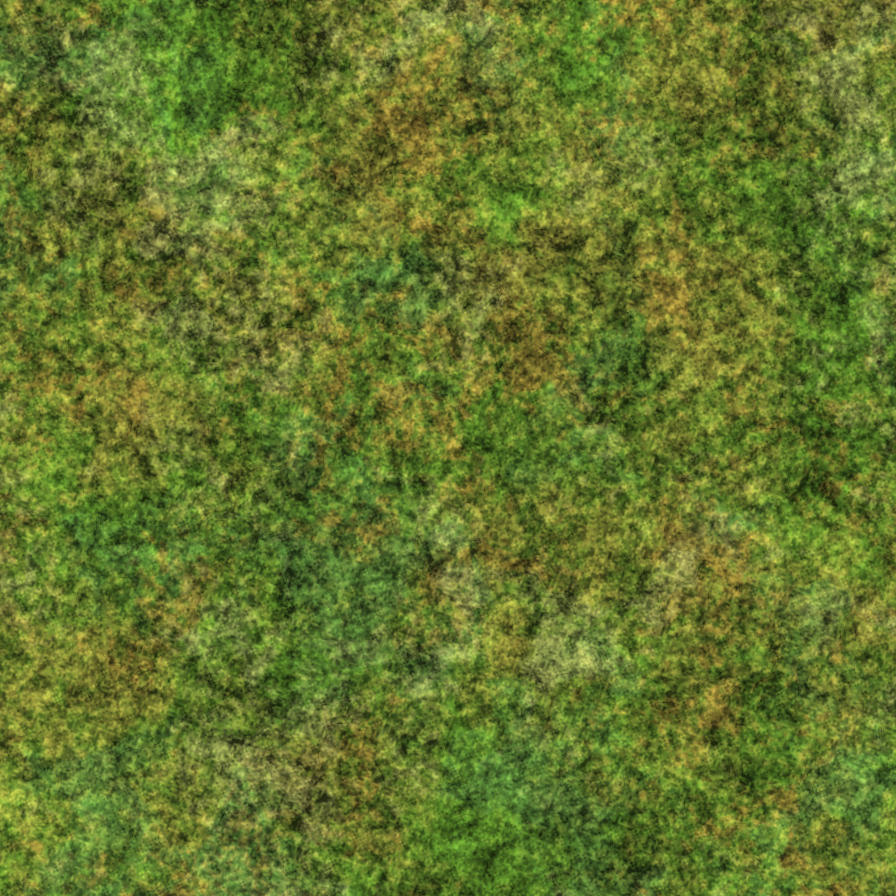
A Shadertoy shader for this texture:

```glsl
// Mossy turf: soft drifts of green, straw and rust under a fine leafy grain.

// Tints of the growth
const vec3 MOSS_GREEN = vec3(0.29, 0.44, 0.13);
const vec3 STRAW      = vec3(0.46, 0.46, 0.18);
const vec3 PALE_LICHEN = vec3(0.51, 0.55, 0.32);
const vec3 RUST       = vec3(0.54, 0.40, 0.17);
const vec3 COOL_GREEN = vec3(0.29, 0.44, 0.25);

// Strongest share of each accent tint
const float PALE_SHARE = 0.60;
const float RUST_SHARE = 0.42;
const float COOL_SHARE = 0.40;

// Feature counts across the canvas
const float PATCH_FREQ = 7.5;
const float CLUMP_FREQ = 30.0;
const float GRAIN_FREQ = 88.0;
const float CREVICE_FREQ = 64.0;

// Brightness swing of each layer
const float PATCH_TONE = 0.07;
const float CLUMP_TONE = 0.07;
const float GRAIN_TONE = 0.20;
const float CREVICE_DEPTH = 0.20;

const float NOISE_DEVIATION = 0.43;
const mat2 OCTAVE_TURN = mat2(0.8, 0.6, -0.6, 0.8);

float hash(vec2 cell) {
    vec3 h = fract(cell.xyx * 0.1031);
    h += dot(h, h.yzx + 33.33);
    return fract((h.x + h.y) * h.z);
}

// Smooth value noise from -1 to 1
float noise(vec2 p) {
    vec2 cell = floor(p);
    vec2 f = fract(p);
    f = f * f * (3.0 - 2.0 * f);
    float low = mix(hash(cell), hash(cell + vec2(1, 0)), f.x);
    float high = mix(hash(cell + vec2(0, 1)), hash(cell + vec2(1, 1)), f.x);
    return 2.0 * mix(low, high, f.y) - 1.0;
}

// Layered noise, scaled to unit deviation
float fbm(vec2 p, int octaves, float gain) {
    float sum = 0.0, power = 0.0, amplitude = 1.0;
    for (int i = 0; i < octaves; i++) {
        sum += amplitude * noise(p);
        power += amplitude * amplitude;
        amplitude *= gain;
        p = OCTAVE_TURN * p * 2.07 + 17.3;
    }
    return sum / (NOISE_DEVIATION * sqrt(power));
}

void mainImage(out vec4 fragColor, in vec2 fragCoord) {
    vec2 uv = fragCoord / iResolution.y;

    // Ragged outlines for the broad drifts
    vec2 drift = uv + 0.015 * vec2(fbm(uv * 14.0 + 40.0, 3, 0.6),
                                   fbm(uv * 14.0 + 80.0, 3, 0.6));

    // Light and shade, from broad to fine
    float patches = fbm(OCTAVE_TURN * drift * PATCH_FREQ + 11.0, 4, 0.65);
    float clumps = fbm(uv * CLUMP_FREQ + 130.0, 3, 0.9);
    float grain = fbm(OCTAVE_TURN * uv * GRAIN_FREQ + 210.0, 3, 1.0);

    // Hue drifts, flecked by a finer noise of their own
    float fleck = fbm(uv * GRAIN_FREQ + 320.0, 2, 1.0);
    float warmth = 0.75 * fbm(drift * PATCH_FREQ + 60.0, 5, 0.65)
                 + 0.35 * fleck + 0.25 * grain;
    float pale = fbm(drift * PATCH_FREQ + 150.0, 5, 0.7) + 0.3 * fleck;
    float rusty = fbm(drift * PATCH_FREQ * 1.4 + 240.0, 5, 0.8)
                + 0.3 * fleck + 0.5 * warmth;
    float cool = fbm(drift * PATCH_FREQ + 370.0, 5, 0.7) - 0.4 * warmth;

    vec3 color = mix(MOSS_GREEN, STRAW, smoothstep(-1.9, 1.9, warmth));
    color = mix(color, COOL_GREEN, COOL_SHARE * smoothstep(0.3, 2.4, cool));
    color = mix(color, RUST, RUST_SHARE * smoothstep(0.5, 2.6, rusty));
    color = mix(color, PALE_LICHEN, PALE_SHARE * smoothstep(0.2, 2.4, pale));

    // Dark gaps between small leaf pads, deepest where clumps are low
    float gap = abs(fbm(OCTAVE_TURN * drift * CREVICE_FREQ + 95.0, 2, 0.8));
    float crevice = (1.0 - smoothstep(0.0, 0.5, gap)) * smoothstep(1.4, -1.4, clumps);

    float tone = 1.03 + PATCH_TONE * patches + CLUMP_TONE * clumps
               + GRAIN_TONE * grain - CREVICE_DEPTH * crevice;
    fragColor = vec4(clamp(color * max(tone, 0.35), 0.0, 1.0), 1.0);
}
```
